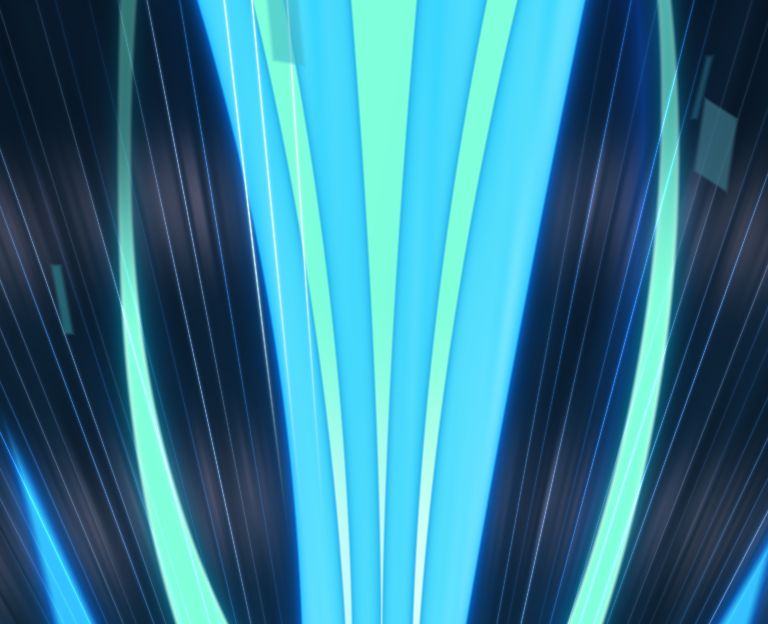
This background is drawn by a Shadertoy shader. Its source:

```glsl
#define NAVY vec3(0.035, 0.10, 0.17)
#define SLATE vec3(0.36, 0.35, 0.43)
#define AZURE vec3(0.03, 0.42, 0.86)
#define CYAN vec3(0.20, 0.83, 0.99)
#define PALE vec3(0.53, 0.93, 1.0)
#define MINT vec3(0.50, 1.0, 0.86)
#define VANISH vec2(0.5, 2.0)
#define LINE_COUNT 34
#define LINE_WIDTH 0.0011
#define SOFT 0.0022

float hash(vec2 p) {
    vec3 q = fract(p.xyx * vec3(0.1031, 0.1030, 0.0973));
    q += dot(q, q.yzx + 33.33);
    return fract((q.x + q.y) * q.z);
}

float noise(vec2 p) {
    vec2 i = floor(p), f = fract(p);
    f = f * f * (3.0 - 2.0 * f);
    return mix(mix(hash(i), hash(i + vec2(1, 0)), f.x),
               mix(hash(i + vec2(0, 1)), hash(i + vec2(1, 1)), f.x), f.y);
}

float cubic(vec4 k, float t) {
    return k.x + t * (k.y + t * (k.z + t * k.w));
}

float fill(float d) {
    return 1.0 - smoothstep(-SOFT, SOFT, d);
}

float glow(float d, float size) {
    return exp(-max(d, 0.0) / size);
}

// Leaning soft box
float shard(vec2 p, vec2 size, vec2 lean) {
    p -= lean * p.yx;
    vec2 d = abs(p) - size;
    return 1.0 - smoothstep(-0.004, 0.004, max(d.x, d.y));
}

// Blurred streaks running towards the vanishing point
vec3 backdrop(float ray, float t) {
    float fine = noise(vec2(ray * 210.0, t * 3.0));
    float broad = noise(vec2(ray * 55.0 + 9.0, t * 4.0));
    float side = abs(ray);
    float band = 0.5 + 0.5 * cos(6.2832 * (t - 0.29 - 0.25 * side) / 0.47);
    band *= smoothstep(0.02, 0.25, t);
    float streak = band * band * (0.25 + 0.75 * fine) * (0.35 + 0.9 * broad);
    vec3 col = NAVY + vec3(0.02, 0.05, 0.06) * t;
    col *= 0.75 + 0.35 * broad;
    return mix(col, SLATE, 0.85 * streak);
}

// Central beam with mint streaks inside
vec3 addBeam(vec3 col, float x, float t, float ray) {
    float left = cubic(vec4(0.257, 0.243, -0.107, 0.0), t);
    float right = cubic(vec4(0.762, -0.168, 0.013, 0.0), t);
    float d = max(left - x, x - right);
    col = mix(col, AZURE * 0.65, 0.55 * glow(d, 0.030));
    col = mix(col, AZURE, 0.85 * glow(d, 0.007));

    float silk = noise(vec2(ray * 110.0, t * 2.0));
    float light = 0.25 + 0.35 * t + 0.35 * (silk - 0.5);
    light += 0.30 * smoothstep(0.04, 0.10, x - 0.654 + 0.14 * t);
    vec3 beam = mix(CYAN, PALE, clamp(light, 0.0, 1.0));
    beam = mix(beam, vec3(0.08, 0.70, 1.0), 0.75 * glow(-d, 0.007));

    for (int i = 0; i < 3; i++) {
        vec4 path = i == 0 ? vec4(0.349, 0.177, -0.072, 0.0)
                  : i == 1 ? vec4(0.500, -0.003, 0.0, 0.0)
                           : vec4(0.654, -0.180, 0.068, 0.0);
        float halfWidth = i == 1 ? 0.042 * pow(1.0 - t, 1.6) + 0.001
                                 : mix(0.020, 0.0045, t);
        float e = abs(x - cubic(path, t)) - halfWidth;
        beam = mix(beam, CYAN, 0.55 * glow(e, 0.025));
        beam = mix(beam, vec3(0.08, 0.60, 0.90), 0.75 * glow(e, 0.0045));
        vec3 core = mix(MINT, vec3(0.83, 1.0, 0.98), smoothstep(0.45, 0.95, t));
        beam = mix(beam, core, fill(e));
    }
    return mix(col, beam, fill(d));
}

// Curved side ribbon with a pale rim and green halo
vec3 addRibbon(vec3 col, float offset, float halfWidth, float power) {
    float d = abs(offset) - halfWidth;
    col += vec3(0.0, 0.34, 0.22) * power * glow(d, 0.009);
    col = mix(col, AZURE * 0.7, 0.4 * power * glow(d, 0.022));
    vec3 body = mix(MINT, vec3(0.80, 1.0, 0.94), glow(-d, 0.003));
    return mix(col, body, power * (1.0 - smoothstep(-0.003, 0.004, d)));
}

void mainImage(out vec4 fragColor, in vec2 fragCoord) {
    vec2 uv = fragCoord / iResolution.xy;
    float x = uv.x, t = 1.0 - uv.y;
    float depth = VANISH.y - t;
    float ray = (x - VANISH.x) / depth;
    vec3 col = backdrop(ray, t);

    // Blue haze and lower corner blades
    float rightPath = cubic(vec4(0.865, 0.071, -0.174, 0.0), t);
    col += vec3(0.0, 0.10, 0.32) * glow(abs(x - rightPath + 0.035), 0.022) * (1.0 - 0.6 * t);
    float bladeL = abs(x - cubic(vec4(-0.185, 0.283, 0.0, 0.0), t)) - 0.08 * (t - 0.67);
    float bladeR = abs(x - 0.957 - 0.36 * (1.0 - t)) - 0.13 * (t - 0.84);
    float blade = min(bladeL, bladeR);
    float low = smoothstep(0.62, 0.80, t);
    col = mix(col, AZURE, 0.75 * low * glow(blade, 0.014));
    col = mix(col, vec3(0.20, 0.76, 1.0), low * (1.0 - smoothstep(-0.010, 0.004, blade)));

    col = addBeam(col, x, t, ray);

    // Side ribbons
    float leftPath = cubic(vec4(0.167, -0.035, 0.036, 0.095), t);
    float leftWidth = cubic(vec4(0.010, -0.020, 0.043, 0.0), t);
    col = addRibbon(col, x - leftPath, leftWidth, mix(0.32, 1.0, smoothstep(0.2, 0.55, t)));
    col = addRibbon(col, x - rightPath, 0.008 + 0.014 * t, mix(0.55, 1.0, smoothstep(0.1, 0.5, t)));

    // Scattered thin light lines
    for (int i = 0; i < LINE_COUNT; i++) {
        float id = float(i), side = i % 2 == 0 ? -1.0 : 1.0;
        float lane = side * (0.13 + 0.32 * (id + hash(vec2(id, 3.0))) / float(LINE_COUNT));
        float reach = (t - hash(vec2(id, 7.0))) / 0.38;
        float power = 0.10 + 0.55 * exp(-reach * reach) * hash(vec2(id, 11.0));
        float d = abs(ray - lane) * depth;
        col += mix(vec3(0.15, 0.50, 0.95), vec3(0.75, 0.85, 1.0), hash(vec2(id, 5.0)))
             * power * glow(d, LINE_WIDTH);
    }

    // Bright lines crossing the beam
    for (int i = 0; i < 3; i++) {
        float lane = -0.104 + 0.018 * float(i) - 0.006 * t;
        lane += i == 2 ? 0.005 : 0.0;
        float d = abs(ray - lane) * depth - 0.0006;
        col = mix(col, vec3(0.85, 1.0, 1.0), 0.9 * glow(d, 0.0012) * (1.0 - smoothstep(0.3, 0.9, t)));
    }

    // Drifting translucent shards
    vec2 p = vec2(x, t);
    col = mix(col, vec3(0.23, 0.45, 0.52), 0.7 * shard(p - vec2(0.932, 0.232), vec2(0.023, 0.064), vec2(-0.12, 0.8)));
    col = mix(col, vec3(0.15, 0.40, 0.50), 0.6 * shard(p - vec2(0.914, 0.140), vec2(0.004, 0.050), vec2(-0.2, 0.0)));
    col = mix(col, vec3(0.20, 0.55, 0.60), 0.6 * shard(p - vec2(0.081, 0.480), vec2(0.006, 0.055), vec2(0.15, 0.0)));
    col = mix(col, vec3(0.25, 0.72, 0.78), 0.6 * shard(p - vec2(0.371, 0.040), vec2(0.020, 0.060), vec2(0.08, 0.2)));
    fragColor = vec4(clamp(col, 0.0, 1.0), 1.0);
}
```
